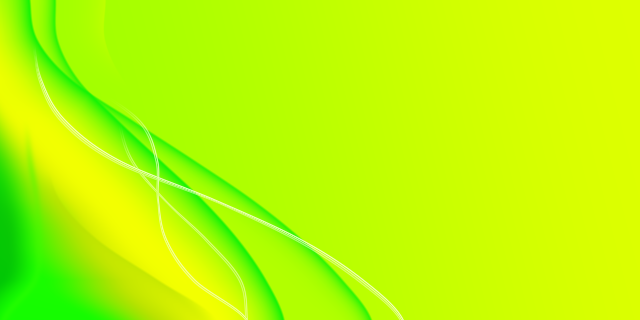
Write a Shadertoy shader that draws this background.

```glsl
// Lime gradient with folded green waves and fine white ribbons sweeping down from the left.

// Colours
const vec3 LIME_LEFT = vec3(0.63, 1.00, 0.0);
const vec3 LIME_RIGHT = vec3(0.87, 1.00, 0.0);
const vec3 LIME_FOLD = vec3(0.70, 1.00, 0.0);
const vec3 EDGE_GREEN = vec3(0.03, 0.95, 0.02);
const vec3 YELLOW = vec3(0.96, 1.00, 0.0);
const vec3 OLIVE = vec3(0.72, 0.88, 0.0);
const vec3 BRIGHT_GREEN = vec3(0.08, 0.99, 0.0);
const vec3 DEEP_GREEN = vec3(0.0, 0.78, 0.02);
const vec3 RIBBON_WHITE = vec3(0.96, 1.0, 0.82);

// Fade lengths and line sizes, in canvas heights
const float OUTER_SHADE = 0.025;
const float INNER_SHADE = 0.042;
const float RIDGE_WIDTH = 0.13;
const float STRAND_WIDTH = 0.0016;
const float STRAND_GAP = 0.006;

// Curves: x at nine evenly spaced heights, from the top down
const float[9] WAVE_A = float[9](0.094, 0.117, 0.224, 0.411, 0.604, 0.789, 0.945, 1.07, 1.161);
const float[9] WAVE_B = float[9](0.174, 0.18, 0.245, 0.367, 0.5, 0.633, 0.745, 0.831, 0.888);
const float[9] RIDGE = float[9](-0.16, -0.08, 0.01, 0.117, 0.234, 0.352, 0.456, 0.578, 0.682);
const float[9] FOLD = float[9](0.07, 0.07, 0.075, 0.083, 0.094, 0.115, 0.122, 0.109, 0.013);
const float[9] HOOK = float[9](0.15, 0.14, 0.14, 0.14, 0.15, 0.188, 0.307, 0.495, 0.682);
const float[9] WISP = float[9](0.33, 0.328, 0.385, 0.495, 0.6, 0.7, 0.8, 0.9, 1.0);
const float[9] RIBBON_LONG = float[9](0.1, 0.107, 0.13, 0.203, 0.37, 0.672, 0.943, 1.135, 1.26);
const float[9] RIBBON_BEND = float[9](-0.1, 0.05, 0.255, 0.435, 0.492, 0.495, 0.521, 0.609, 0.773);
const float[9] RIBBON_LOOP = float[9](0.36, 0.362, 0.365, 0.375, 0.414, 0.516, 0.648, 0.753, 0.773);

// Approximate signed distance to a smooth curve; positive on its left
float leftOf(vec2 p, float[9] knots) {
    float t = clamp((1.0 - p.y) * 8.0, 0.0, 7.999);
    int i = int(t);
    float f = t - float(i);
    float a = knots[max(i - 1, 0)], b = knots[i];
    float c = knots[i + 1], d = knots[min(i + 2, 8)];
    float k1 = 0.5 * (c - a);
    float k2 = a - 2.5 * b + 2.0 * c - 0.5 * d;
    float k3 = 0.5 * (d - a) + 1.5 * (b - c);
    float x = b + f * (k1 + f * (k2 + f * k3));
    float slope = 8.0 * (k1 + f * (2.0 * k2 + 3.0 * f * k3));
    return (x - p.x) / sqrt(1.0 + slope * slope);
}

// Bundle of thin strands that spread and pinch along a curve
float ribbon(vec2 p, float[9] knots, int strands, float top, float pixel) {
    float dist = leftOf(p, knots);
    float spread = STRAND_GAP * (0.35 + 0.65 * abs(sin(7.0 * p.y + 0.6)));
    float light = 0.0;
    for (int i = 0; i < strands; i++) {
        float d = abs(dist - float(i) * spread);
        float core = 1.0 - smoothstep(STRAND_WIDTH - 0.5 * pixel, STRAND_WIDTH + 0.7 * pixel, d);
        light = max(light, core * (1.0 - 0.22 * float(i)));
    }
    float veil = smoothstep(-pixel, pixel, dist)
               * (1.0 - smoothstep(-pixel, pixel, dist - float(strands - 1) * spread));
    return max(light, 0.3 * veil) * (1.0 - smoothstep(top - 0.16, top, p.y));
}

void mainImage(out vec4 fragColor, in vec2 fragCoord) {
    float pixel = 1.0 / iResolution.y;
    vec2 p = fragCoord * pixel;
    p.x *= 2.0 * iResolution.y / iResolution.x;

    // Open background with a faint wisp near the top
    float sweep = smoothstep(0.1, 2.15, p.x + 0.25 * (p.y - 0.5));
    vec3 color = mix(LIME_LEFT, LIME_RIGHT, sweep);
    float wisp = leftOf(p, WISP);
    float wispGlow = smoothstep(-pixel, pixel, wisp) * exp(-max(wisp, 0.0) / 0.05);
    color.r += 0.1 * wispGlow * smoothstep(0.7, 0.95, p.y);

    // The two waves cross, so sort them into an outer and an inner edge
    float waveA = leftOf(p, WAVE_A);
    float waveB = leftOf(p, WAVE_B);
    float outer = max(waveA, waveB);
    float inner = min(waveA, waveB);

    // Band between the edges
    vec3 band = mix(LIME_FOLD, EDGE_GREEN, 0.9 * exp(-max(outer, 0.0) / OUTER_SHADE));
    color = mix(color, band, smoothstep(-1.5 * pixel, 1.5 * pixel, outer));

    // Inner body: lime, then a yellow ridge
    float below = leftOf(p, RIDGE);
    vec3 body = mix(LIME_FOLD, YELLOW, exp(-pow(below / RIDGE_WIDTH, 2.0)));

    // Lower left: olive into green, darkest behind the fold
    float depth = below - 0.25 * p.x;
    vec3 shade = mix(YELLOW, OLIVE, smoothstep(0.02, 0.2, below));
    shade = mix(shade, BRIGHT_GREEN, smoothstep(0.03, 0.3, depth));
    float fold = leftOf(p, FOLD);
    float behind = smoothstep(-0.005, 0.1, fold) * smoothstep(0.05, 0.32, depth);
    shade = mix(shade, DEEP_GREEN, behind);
    float rim = exp(-pow(fold / 0.012, 2.0)) * smoothstep(0.65, 0.45, p.y);
    shade = mix(shade, BRIGHT_GREEN + vec3(0.12, 0.0, 0.0), 0.35 * rim);

    // Olive tongue hooking down to the right
    float hook = leftOf(p, HOOK);
    float tongue = smoothstep(-0.004, 0.006, hook) * exp(-max(hook, 0.0) / 0.06)
                 * (1.0 - smoothstep(0.36, 0.47, p.y));
    shade = mix(shade, OLIVE, 0.75 * tongue);
    body = mix(body, shade, smoothstep(0.0, 0.06, below));

    body = mix(body, EDGE_GREEN, exp(-max(inner, 0.0) / INNER_SHADE));
    color = mix(color, body, smoothstep(-1.5 * pixel, 1.5 * pixel, inner));

    // White ribbons on top
    float light = ribbon(p, RIBBON_LONG, 3, 0.87, pixel);
    light = max(light, 0.85 * ribbon(p, RIBBON_BEND, 2, 0.70, pixel));
    light = max(light, 0.65 * ribbon(p, RIBBON_LOOP, 2, 0.62, pixel));
    color = mix(color, RIBBON_WHITE, 0.9 * light);

    fragColor = vec4(clamp(color, 0.0, 1.0), 1.0);
}
```
